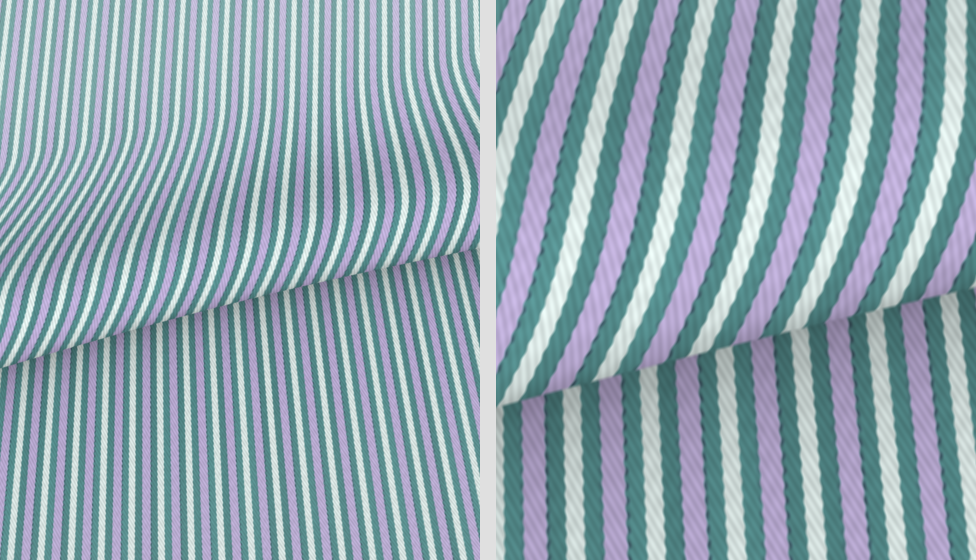
Left: the whole. Right: its middle third, enlarged.
Reproduce this texture procedurally as a Shadertoy shader.

```glsl
// Striped woven shirting lying in two layers: white and lilac stripes on teal.
// Each layer maps the canvas to a stripe coordinate (one unit per repeat);
// the upper layer fans out and curls at a slanted fold that shades the lower.

#define WHITE_HALF 0.115    // half widths, in repeats
#define LILAC_HALF 0.145
#define TOP_PITCH 0.0465    // repeat width at the top, in canvas widths
#define LOW_PITCH 0.063     // repeat width at the bottom
#define WEAVE 0.045         // strength of the twill
#define HAZE 0.27           // paling toward the top
#define WHITE vec3(0.87, 0.92, 0.91)
#define LILAC vec3(0.74, 0.68, 0.84)
#define TEAL vec3(0.33, 0.55, 0.55)
#define SEAM vec3(0.23, 0.31, 0.38)

float hash(float n) { return fract(sin(n * 91.7) * 437.58); }

// Height of the fold line across the canvas
float foldHeight(float x) {
    return 0.342 + 0.215 * x + 0.012 * sin(3.1416 * x);
}

// Stripe coordinate of the upper layer; integers lie on white stripes
float upperStripe(vec2 p) {
    float w = p.y - 0.2 * (p.x - 0.5);
    float pitch = TOP_PITCH + 0.008 * (1.0 - w)
                + 0.0145 * (1.0 - smoothstep(0.55, 0.82, w));
    float curl = max(1.0 - (p.y - foldHeight(p.x)) / 0.13, 0.0);
    float x = p.x + 0.045 * curl * curl;
    return (x - 0.64 - 0.02 * p.y) / pitch;
}

// Stripe coordinate of the lower layer, narrowing with distance
float lowerStripe(vec2 p) {
    return (p.x - 0.305) / (LOW_PITCH - 0.021 * p.y) + 0.5;
}

// Soft coverage of a band around the centre of a repeat
float band(float dist, float halfWidth, float soft) {
    return 1.0 - smoothstep(-soft, soft, dist - halfWidth);
}

// Dyed and woven cloth at stripe coordinate s
vec3 cloth(float s, float soft, vec2 p) {
    float fuzz = 0.008 * sin(p.y * 690.0 + s * 3.0);
    float toWhite = abs(fract(s + 0.5) - 0.5) + fuzz;
    float fromLilac = fract(s) - 0.5;
    float toLilac = abs(fromLilac) + fuzz;

    // Dark stitched threads along the lilac, stronger on its right side
    float stitch = 0.55 + 0.45 * sin(p.y * 720.0);
    float side = mix(0.3, 0.75, step(0.0, fromLilac));
    float seam = band(abs(toLilac - LILAC_HALF - 0.02), 0.022, soft);

    vec3 color = TEAL * (0.96 + 0.08 * hash(floor(s * 2.0)));
    color = mix(color, SEAM, seam * stitch * side);
    color = mix(color, LILAC, band(toLilac, LILAC_HALF, soft));
    color = mix(color, WHITE, band(toWhite, WHITE_HALF, soft));

    // Diagonal twill and uneven yarn
    float twill = sin(s * 58.0 + p.y * 640.0);
    float yarn = sin(p.y * 310.0 + 3.0 * sin(s * 5.0))
               * sin(s * 17.0 + p.y * 43.0);
    return color * (1.0 + WEAVE * twill + 0.025 * yarn);
}

void mainImage(out vec4 fragColor, in vec2 fragCoord) {
    vec2 p = fragCoord / iResolution.xy;
    float above = p.y - foldHeight(p.x);
    float su = upperStripe(p);
    float sl = lowerStripe(p);
    vec3 upper = cloth(su, max(fwidth(su), 0.025), p);
    vec3 lower = cloth(sl, max(fwidth(sl), 0.025), p);

    // Upper layer: pale top, soft valley, lit ridge, dark underside
    float w = p.y - 0.2 * (p.x - 0.5);
    float valley = exp(-pow((w - 0.63) / 0.075, 2.0));
    float ridge = exp(-pow((above - 0.09) / 0.05, 2.0));
    upper = mix(upper, WHITE, HAZE * smoothstep(0.6, 0.95, w));
    upper *= 1.0 - 0.09 * valley + 0.04 * ridge;
    upper *= 1.0 - 0.22 * exp(-max(above, 0.0) / 0.014);

    // Lower layer: shadow cast by the fold, fading downward
    float shadow = exp(min(above, 0.0) / 0.05);
    lower *= 0.96 - 0.25 * shadow;
    lower = mix(lower, WHITE, 0.06 * smoothstep(0.1, 0.4, -above));

    float edge = max(1.0 / iResolution.y, 0.0015);
    vec3 color = mix(lower, upper, smoothstep(-edge, edge, above));
    fragColor = vec4(clamp(color, 0.0, 1.0), 1.0);
}
```
